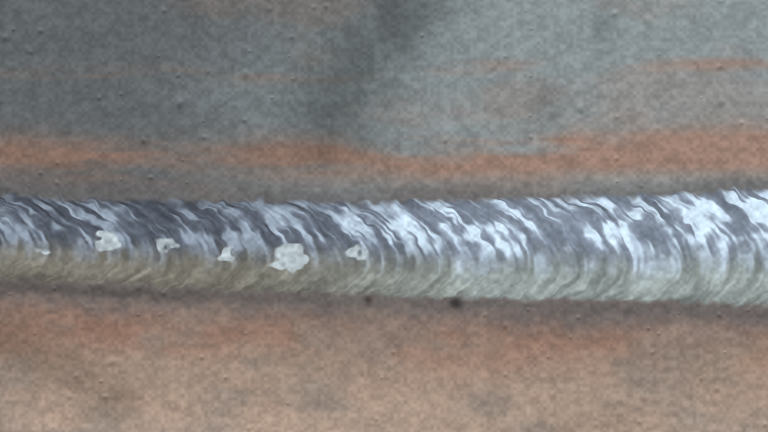
Give the GLSL for this texture, as a Shadertoy shader.

```glsl
// A weld bead running across two rusty steel plates under soft daylight.
// Layered value noise colours the plates; the bead is a curved band whose
// ripples are noise stretched along arcs, with pale spatter set on top.

const vec3 STEEL_DARK  = vec3(0.38, 0.40, 0.41);
const vec3 STEEL_LIGHT = vec3(0.54, 0.58, 0.59);
const vec3 RUST        = vec3(0.62, 0.49, 0.43);
const vec3 TAN         = vec3(0.67, 0.59, 0.53);
const vec3 SOOT        = vec3(0.39, 0.38, 0.38);
const vec3 BEAD_BLUE   = vec3(0.37, 0.40, 0.45);
const vec3 BEAD_OLIVE  = vec3(0.50, 0.49, 0.45);
const vec3 BEAD_PALE   = vec3(0.59, 0.63, 0.62);
const vec3 GLINT       = vec3(0.84, 0.93, 1.00);
const float RIPPLE_BULGE = 0.13;   // how far each ripple arc bows to the right
const float RIPPLE_RATE  = 54.0;   // ripples per canvas height
const float SPATTER_STEP = 0.145;  // spacing of the pale spatter
const float SPATTER_SIZE[6] = float[6](0.018, 0.036, 0.023, 0.021, 0.050, 0.027);

float hash(vec2 p) {
    return fract(sin(dot(p, vec2(127.1, 311.7))) * 43758.5453);
}

float noise(vec2 p) {
    vec2 i = floor(p), f = fract(p);
    f = f * f * (3.0 - 2.0 * f);
    return mix(mix(hash(i), hash(i + vec2(1, 0)), f.x),
               mix(hash(i + vec2(0, 1)), hash(i + vec2(1, 1)), f.x), f.y);
}

float fbm(vec2 p) {
    float sum = 0.0, amp = 0.5;
    for (int i = 0; i < 4; i++) {
        sum += amp * noise(p);
        p = mat2(1.6, 1.2, -1.2, 1.6) * p + 7.3;
        amp *= 0.5;
    }
    return sum / 0.9375;
}

float bell(float d, float width) { return exp(-d * d / (width * width)); }

float segmentDist(vec2 p, vec2 a, vec2 b) {
    vec2 d = b - a;
    return length(p - a - d * clamp(dot(p - a, d) / dot(d, d), 0.0, 1.0));
}

float beadTop(float x)    { return 0.548 - 0.038 * x + 0.026 * x * x; }
float beadBottom(float x) { return 0.357 - 0.055 * x + 0.011 * x * x; }

// Small raised specks: lit above, shaded below
float specks(vec2 p, float cell) {
    vec2 id = floor(p / cell);
    float r = hash(id + 3.7);
    vec2 d = p - (id + 0.3 + 0.4 * vec2(hash(id), hash(id + 9.1))) * cell;
    float size = cell * (0.05 + 0.08 * r);
    return step(0.84, hash(id + 5.3)) * exp(-dot(d, d) / (size * size)) * (d.y / size - 0.1);
}

vec3 upperPlate(vec2 p, float gap) {
    float cloud = fbm(p * vec2(2.5, 5.0));
    float streak = fbm(p * vec2(3.0, 20.0) + 4.0);
    vec3 col = mix(STEEL_DARK, STEEL_LIGHT, smoothstep(0.25, 1.25, p.x + (cloud - 0.5) * 0.5));
    // Rust band, broken up, stronger toward the right
    float right = smoothstep(0.5, 1.6, p.x);
    float rust = bell(p.y - 0.635 - 0.015 * right, 0.055)
               * smoothstep(0.20, 0.75, streak + 0.12 * right) * mix(0.95, 1.15, right);
    rust += 0.5 * bell(p.y - 0.82 - 0.02 * p.x, 0.022) * smoothstep(0.4, 0.7, streak);
    rust += 0.22 * smoothstep(0.5, 0.75, fbm(p * vec2(4.0, 9.0) + 11.0));
    col = mix(col, RUST * mix(0.90, 1.0, right), clamp(rust, 0.0, 0.85));
    // Sloping smudges
    float smudge = bell(segmentDist(p, vec2(0.93, 0.98), vec2(0.78, 0.74)), 0.11)
                 + 0.5 * bell(segmentDist(p, vec2(1.39, 0.95), vec2(1.26, 0.75)), 0.05);
    col *= 1.0 - 0.24 * smudge * smoothstep(0.2, 0.7, fbm(p * vec2(12.0, 7.0)));
    return mix(col, SOOT, 0.75 * (1.0 - smoothstep(-0.005, 0.065, gap + (streak - 0.5) * 0.05)));
}

vec3 lowerPlate(vec2 p, float gap) {
    float cloud = fbm(p * vec2(3.0, 7.0) + 21.0);
    float patches = fbm(p * vec2(8.0, 14.0) + 2.0);
    vec3 col = mix(RUST * 0.92, TAN, smoothstep(0.26, 0.04, p.y + (cloud - 0.5) * 0.25));
    col = mix(col, vec3(0.55, 0.51, 0.48), smoothstep(0.35, 0.75, patches) * 0.6);
    col *= 0.90 + 0.20 * cloud;
    col *= 1.0 - 0.14 * bell(segmentDist(p, vec2(0.0, 0.22), vec2(0.28, 0.07)), 0.05);
    float soot = 1.0 - smoothstep(0.01, 0.10, gap + (patches - 0.5) * 0.07);
    col = mix(col, SOOT * 1.08, 0.85 * soot);
    return col * (1.0 - 0.18 * bell(gap - 0.018, 0.016) * (1.0 - 0.7 * smoothstep(0.2, 0.9, p.x)));
}

vec3 weldBead(vec2 p, float v) {
    // Arc coordinate: constant along each ripple
    float w = (v - 0.33) / 0.67;
    float arc = p.x + RIPPLE_BULGE * w * w * (w < 0.0 ? 2.2 : 1.0) + 0.016 * noise(p * 16.0);
    float broad = noise(vec2(arc * RIPPLE_RATE, v * 3.5));
    float fine = noise(vec2(arc * RIPPLE_RATE * 2.1, v * 6.0 + 8.0));
    float ripple = 0.58 * broad + 0.42 * fine;
    float right = smoothstep(0.45, 1.25, p.x);
    float crown = smoothstep(0.18, 0.58, v + 0.16 * (broad - 0.5));
    vec3 col = mix(mix(BEAD_OLIVE, BEAD_PALE, right), BEAD_BLUE * (1.0 + 0.30 * right), crown);
    col *= 1.0 + (ripple - 0.5) * mix(0.45, 0.75, crown);
    // Sky reflected on the crown, strongest on the right
    float flakes = smoothstep(0.44, 0.68, 0.68 * ripple + 0.32 * noise(p * vec2(32.0, 40.0)));
    float sheen = (0.12 + 0.88 * crown) * (0.35 + 0.65 * bell(v - 0.72, 0.28));
    sheen *= mix(0.42, 1.15, right);
    col = mix(col, GLINT, clamp(flakes * sheen + 0.16 * right * sheen, 0.0, 0.97));
    // Rounded, darker rims
    col *= 1.0 - 0.15 * bell(v - 1.0, 0.07) * (1.0 - 0.8 * right);
    return col * (1.0 - 0.10 * bell(v, 0.09));
}

void mainImage(out vec4 fragColor, in vec2 fragCoord) {
    vec2 p = fragCoord / iResolution.y;
    float px = 1.5 / iResolution.y;
    float wobble = 0.010 * (noise(p * vec2(24.0, 8.0)) - 0.5) + 0.014 * (noise(p * 60.0) - 0.5);
    float top = beadTop(p.x) + wobble, bottom = beadBottom(p.x) + wobble;

    vec3 col = p.y > 0.5 * (top + bottom) ? upperPlate(p, p.y - top) : lowerPlate(p, bottom - p.y);
    col += 0.17 * (specks(p, 0.05) + specks(p + 0.37, 0.083));
    float inBead = smoothstep(-px - 0.004, px + 0.006, min(top - p.y, p.y - bottom));
    col = mix(col, weldBead(p, (p.y - bottom) / (top - bottom)), inBead);

    // Crumbly pale spatter along the middle of the bead
    for (int i = 0; i < 6; i++) {
        float k = float(i), size = SPATTER_SIZE[i];
        vec2 d = p - vec2(0.093 + SPATTER_STEP * k, 0.432 - 0.012 * sin(k * 1.5 - 4.0) - 0.004 * k);
        float edge = length(d * vec2(1.0, 1.35)) - size + 0.036 * (noise(p * 65.0) - 0.3);
        float lump = 1.0 - smoothstep(-0.006, 0.004 + px, edge);
        col = mix(col, vec3(0.70, 0.75, 0.77) * (0.85 + 0.30 * noise(p * 90.0)), lump);
    }

    // Dark slag lumps on the lower rim
    for (int i = 0; i < 2; i++) {
        vec2 d = p - vec2(0.852 + 0.203 * float(i), 0.306 - 0.007 * float(i));
        col *= 1.0 - 0.40 * bell(length(d), 0.010 + 0.005 * float(i));
    }

    // Surface grain
    col *= 1.0 + 0.14 * (noise(p * 130.0) - 0.5) + 0.12 * (noise(p * vec2(50.0, 75.0)) - 0.5);
    fragColor = vec4(clamp(col, 0.0, 1.0), 1.0);
}
```
